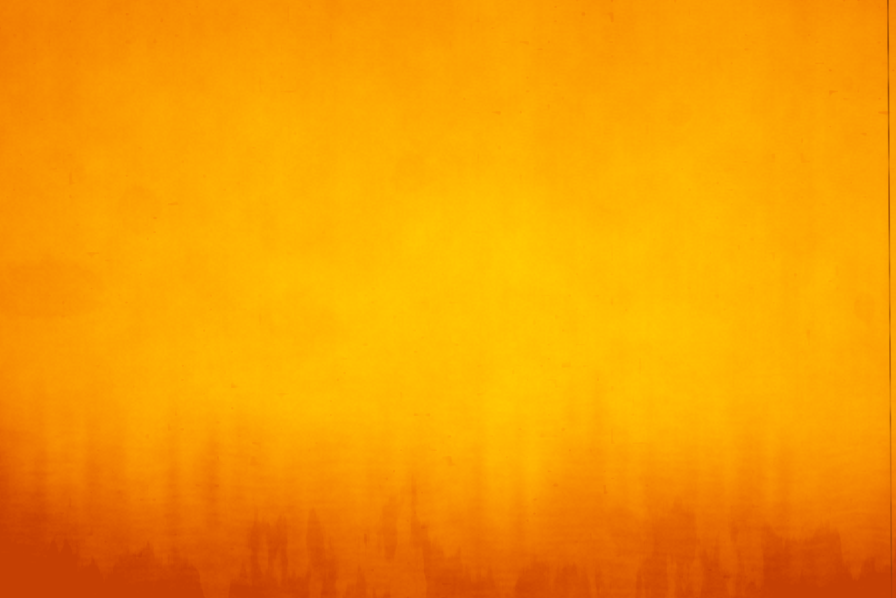
Write a WebGL 1 fragment shader that draws this background.

```glsl
precision highp float;

uniform vec2 u_resolution;

// Warmth is the green level: low is rust red, high is yellow
const float PEAK_WARMTH = 0.757;
const float MIN_WARMTH = 0.25;
const float FULL_RED_WARMTH = 0.72;
const float MAX_RED = 0.995;
const float BLUE = 0.01;
const vec2 GLOW_CENTER = vec2(0.55, 0.48);
const float GLOW_FALLOFF = 0.4;
const float SCORCH_HEIGHT = 0.35;
const float SCORCH_DEPTH = 0.27;
const float SCORCH_LEFT_RISE = 0.05;
const float DRIP_DEPTH = 0.045;
const float CLOUD_DEPTH = 0.085;
const float MOTTLE_DEPTH = 0.045;
const float STREAK_DEPTH = 0.03;
const float FIBRE_DEPTH = 0.025;
const float GRAIN_DEPTH = 0.035;
const float STAIN_DEPTH = 0.03;
const float FLECK_DEPTH = 0.07;
const float SPOT_GRID = 6.0;
const float CREASE_X = 0.991;
const float CREASE_WIDTH = 0.0018;
const vec3 CREASE_COLOR = vec3(0.5, 0.2, 0.01);

float hash(vec2 p) {
  return fract(sin(dot(p, vec2(127.1, 311.7))) * 43758.545);
}

float noise(vec2 p) {
  vec2 cell = floor(p);
  vec2 f = fract(p);
  f = f * f * (3.0 - 2.0 * f);
  float low = mix(hash(cell), hash(cell + vec2(1.0, 0.0)), f.x);
  float high = mix(hash(cell + vec2(0.0, 1.0)), hash(cell + 1.0), f.x);
  return mix(low, high, f.y);
}

float fbm(vec2 p) {
  float sum = 0.0;
  float amplitude = 0.5;
  for (int i = 0; i < 5; i++) {
    sum += amplitude * noise(p);
    p = mat2(1.62, 1.22, -1.22, 1.62) * p + 17.3;
    amplitude *= 0.5;
  }
  return sum;
}

// Soft-edged blotch with an outline bent by the wobble
float stain(vec2 uv, vec2 center, vec2 radius, float wobble) {
  float d = length((uv - center) / radius) + wobble;
  return 1.0 - smoothstep(0.75, 1.1, d);
}

// Small random blotches, one candidate per grid cell
float spots(vec2 p, float wobble) {
  vec2 cell = floor(p * SPOT_GRID);
  float sum = 0.0;
  for (int y = -1; y <= 1; y++) {
    for (int x = -1; x <= 1; x++) {
      vec2 id = cell + vec2(float(x), float(y));
      vec2 center = (id + vec2(hash(id + 3.1), hash(id + 7.7))) / SPOT_GRID;
      float size = mix(0.008, 0.03, hash(id + 11.3));
      float present = step(0.6, hash(id + 19.9));
      sum += present * stain(p, center, size * vec2(0.8, 1.2), wobble);
    }
  }
  return min(sum, 1.0);
}

void main() {
  vec2 uv = gl_FragCoord.xy / u_resolution;
  vec2 p = uv * vec2(u_resolution.x / u_resolution.y, 1.0);

  // Central glow
  float d = length(uv - GLOW_CENTER);
  float warmth = PEAK_WARMTH - GLOW_FALLOFF * d * sqrt(d);

  // Scorched base, higher on the left, with broken vertical drips
  float brush = fbm(p * vec2(7.0, 5.0)) + 0.5 * noise(p * vec2(45.0, 5.0)) - 0.73;
  float rise = SCORCH_LEFT_RISE * (1.0 - smoothstep(0.0, 0.4, uv.x));
  float scorch = 1.0 - smoothstep(0.0, SCORCH_HEIGHT, uv.y - rise + 0.12 * brush);
  warmth -= SCORCH_DEPTH * scorch;
  float dripNoise = 0.6 * fbm(p * vec2(9.0, 6.0)) + 0.4 * fbm(p * vec2(40.0, 9.0) + 5.0);
  float dripTop = 0.07 + 0.55 * (dripNoise - 0.48);
  warmth -= DRIP_DEPTH * (1.0 - smoothstep(dripTop - 0.02, dripTop + 0.02, uv.y));

  // Clouded plaster, mottling, vertical streaks, level fibres and grain
  warmth += CLOUD_DEPTH * (fbm(p * 5.0 + 4.0) - 0.48);
  warmth += MOTTLE_DEPTH * (fbm(p * vec2(26.0, 22.0) + 9.0) - 0.48);
  float streak = noise(vec2(p.x * 24.0, p.y * 1.2)) * 0.6
               + noise(vec2(p.x * 70.0, p.y * 2.0)) * 0.4;
  warmth += STREAK_DEPTH * (streak - 0.5) * mix(0.5, 1.3, uv.x);
  float fibre = noise(vec2(p.x * 25.0, p.y * 150.0 + 3.0 * noise(p * 9.0)));
  warmth += FIBRE_DEPTH * (fibre - 0.5) * (1.0 - smoothstep(0.1, 0.6, uv.y));
  float grain = mix(noise(p * 130.0), noise(p * 300.0), 0.6);
  warmth += GRAIN_DEPTH * (grain - 0.5);
  warmth -= FLECK_DEPTH * smoothstep(0.88, 1.0, noise(p * 85.0 + 31.0)) * noise(p * 6.0);

  // Water stains
  float wobble = 1.5 * (fbm(p * 14.0) - 0.48);
  float stains = stain(uv, vec2(0.045, 0.515), vec2(0.07, 0.06), wobble);
  stains += 0.8 * stain(uv, vec2(0.155, 0.655), vec2(0.024, 0.05), wobble);
  stains += 0.5 * stain(uv, vec2(0.34, 0.46), vec2(0.05, 0.065), wobble);
  stains += 0.6 * stain(uv, vec2(0.455, 0.71), vec2(0.026, 0.032), wobble);
  stains += 0.7 * stain(uv, vec2(0.758, 0.806), vec2(0.018, 0.026), wobble);
  stains += 0.8 * stain(uv, vec2(0.965, 0.485), vec2(0.015, 0.036), wobble);
  stains += stain(uv, vec2(0.7, 0.1), vec2(0.022, 0.055), wobble);
  stains += 0.4 * spots(p, wobble);
  warmth -= STAIN_DEPTH * stains;

  // Warmth to colour
  warmth = max(warmth, MIN_WARMTH);
  float redLoss = max(FULL_RED_WARMTH - warmth, 0.0);
  vec3 color = vec3(MAX_RED - redLoss * redLoss, warmth, BLUE);

  // Worn, broken crease beside the right edge
  float creaseX = CREASE_X + 0.004 * (1.0 - uv.y);
  float crease = 1.0 - smoothstep(0.0, 1.0, abs(uv.x - creaseX) / CREASE_WIDTH);
  float wear = mix(0.25, 0.8, noise(vec2(uv.y * 40.0, 2.0))) * mix(0.6, 1.0, uv.y);
  color = mix(color, CREASE_COLOR, crease * wear);

  gl_FragColor = vec4(color, 1.0);
}
```
